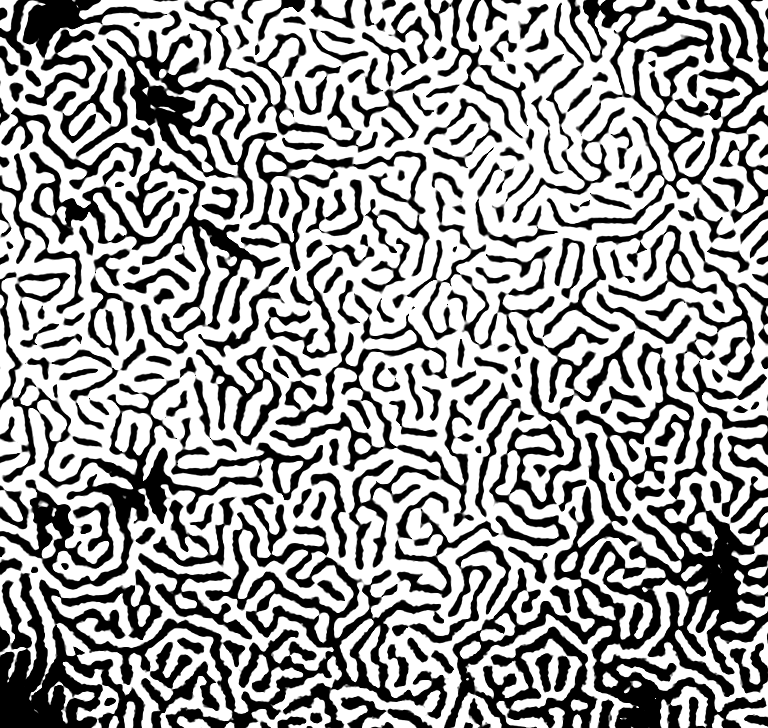
This pattern is drawn by a Shadertoy shader. Its source:

```glsl
const float TAU = 6.2831853;

float hash(vec2 p) {
    return fract(sin(dot(p, vec2(127.1, 311.7))) * 43758.5453);
}

float noise(vec2 p) {
    vec2 i = floor(p), f = fract(p);
    f = f * f * (3.0 - 2.0 * f);
    return mix(mix(hash(i), hash(i + vec2(1, 0)), f.x),
               mix(hash(i + vec2(0, 1)), hash(i + vec2(1, 1)), f.x), f.y);
}

// Local wave of a random ridge field: xy = direction, zw = cosine and sine part,
// scaled by how clearly the ridges are oriented
vec4 localWave(vec2 p) {
    p += 0.8 * sin(p.yx * 0.31 + vec2(0.4, 2.1));
    float value = 0.0;
    vec2 slope = vec2(0), bend = vec2(0), dir = vec2(1, 0);
    const mat2 turn = mat2(0.98769, 0.15643, -0.15643, 0.98769);
    for (int i = 0; i < 20; i++) {
        vec2 k = dir * (0.82 + 0.36 * hash(vec2(i, 17)));
        float phase = TAU * (dot(p, k) + hash(vec2(i, 3)));
        float c = cos(phase);
        value += c;
        slope -= sin(phase) * k;
        bend += c * vec2(k.x * k.x - k.y * k.y, 2.0 * k.x * k.y);
        dir = turn * dir;
    }
    // Doubled-angle orientation, valid on crests and flanks alike
    vec2 o = vec2(slope.x * slope.x - slope.y * slope.y, 2.0 * slope.x * slope.y) + value * bend;
    float angle = 0.5 * atan(o.y, o.x + 1e-5);
    vec2 axis = vec2(cos(angle), sin(angle));
    vec2 wave = normalize(vec2(value, dot(slope, axis)) + 1e-5);
    return vec4(axis, wave * (1.0 + length(o)));
}

// Blend plane waves stretched along their ridges; 0 on a crest, pi in a valley
float mazePhase(vec2 p) {
    const float cell = 0.7;
    vec2 home = floor(p / cell);
    float value = 0.0;
    vec2 slope = vec2(0);
    for (int y = -2; y <= 2; y++)
    for (int x = -2; x <= 2; x++) {
        vec2 center = (home + vec2(x, y) + 0.5) * cell;
        vec2 d = p - center;
        vec4 wave = localWave(center);
        float across = dot(d, wave.xy);
        float along = dot(d, vec2(-wave.y, wave.x));
        float weight = max(0.0, 1.0 - along * along / 3.0 - across * across / 1.5);
        weight *= weight;
        float t = TAU * across;
        value += weight * (wave.z * cos(t) + wave.w * sin(t));
        slope += weight * (wave.w * cos(t) - wave.z * sin(t)) * wave.xy;
    }
    return atan(length(slope), value);
}

// Ragged ink blotches, mostly towards the borders
float blotches(vec2 uv) {
    vec2 q = uv + 0.045 * (vec2(noise(uv * 40.0), noise(uv * 40.0 + 70.0)) - 0.5)
                + 0.02 * (vec2(noise(uv * 130.0), noise(uv * 130.0 + 31.0)) - 0.5);
    float ink = 3.0 * smoothstep(0.16, 0.0, length(q));
    for (int i = 0; i < 13; i++) {
        vec2 c = 2.0 * vec2(hash(vec2(i, 11)), hash(vec2(i, 29))) - 1.0;
        c = 0.5 + 0.5 * sign(c) * sqrt(abs(c));
        c.x *= iResolution.x / iResolution.y;
        float radius = mix(0.012, 0.036, hash(vec2(i, 47)));
        vec2 d = (q - c) / radius;
        ink += 3.0 * exp(-dot(d, d));
    }
    return ink;
}

void mainImage(out vec4 fragColor, in vec2 fragCoord) {
    vec2 uv = fragCoord / iResolution.y;
    float periods = 40.0;
    float phase = mazePhase(uv * periods);

    // Line half-width as a phase, heavier at the border and grainier at the bottom
    float wear = smoothstep(0.4, 0.0, uv.y);
    float border = smoothstep(0.25, 0.65, length(uv - vec2(0.5, 0.55)));
    float width = 0.98 + 0.3 * border + 0.4 * wear + 0.6 * (noise(uv * 5.0) - 0.5);
    width += blotches(uv);
    width += (0.35 + 0.5 * wear * wear) * (noise(uv * 250.0) - 0.5);

    float pixel = TAU * periods / iResolution.y;
    float ink = smoothstep(-0.85, 0.85, (width - phase) / pixel);
    fragColor = vec4(vec3(1.0 - ink), 1.0);
}
```
